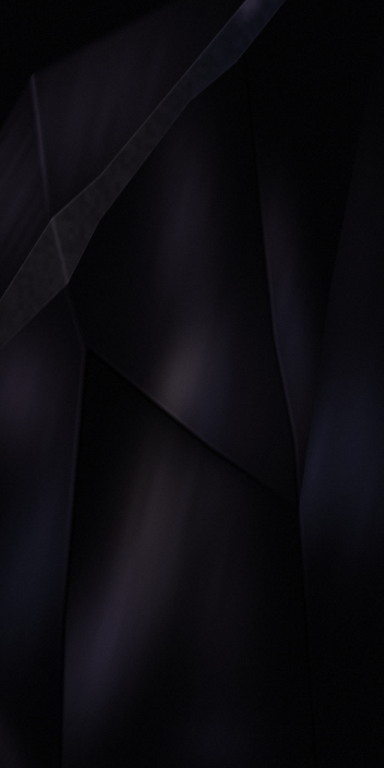
This background is drawn by a WebGL 2 fragment shader. Its source:

```glsl
#version 300 es
precision highp float;
// Dark faceted crystal: bent seams split the canvas into facets, each lit
// by a few soft leaning glows, with a pale bevelled ribbon crossing the top.
// Space is 1 wide and 2 high; seams are lines whose slope changes at bends.
uniform vec2 u_resolution;
out vec4 fragColor;

#define BASE vec3(0.014, 0.013, 0.019)
#define PLUM vec3(0.128, 0.106, 0.148)
#define SLATE vec3(0.088, 0.090, 0.146)
#define WARM vec3(0.172, 0.150, 0.162)
#define RIBBON vec3(0.128, 0.114, 0.138)
#define SEAM_SOFT 0.0035
#define GRAIN 0.010

float hash(vec2 p) {
    p = fract(p * vec2(0.1031, 0.1137));
    p += dot(p, p.yx + 33.33);
    return fract((p.x + p.y) * p.x * 41.7);
}

float noise(vec2 p) {
    vec2 i = floor(p), f = fract(p);
    f = f * f * (3.0 - 2.0 * f);
    vec2 e = vec2(0.0, 1.0);
    return mix(mix(hash(i), hash(i + e.yx), f.x),
               mix(hash(i + e.xy), hash(i + e.yy), f.x), f.y);
}

// Extra rise of a line beyond a bend.
float bend(float t, float at, float slope) { return slope * max(t - at, 0.0); }

// Soft mask, 1 where d is positive.
float side(float d) { return smoothstep(-SEAM_SOFT, SEAM_SOFT, d); }

// Thin bright or dark line along d = 0.
float line(float d, float width) { return exp(-d * d / (width * width)); }

// Elliptic glow, sheared sideways by lean.
float glow(vec2 p, vec2 centre, vec2 radius, float lean) {
    vec2 d = p - centre;
    d.x -= lean * d.y;
    d /= radius;
    return exp(-dot(d, d));
}

float ribbonTop(float x) {
    return 1.219 + 1.578 * x + bend(x, 0.135, -0.68) + bend(x, 0.26, 0.30);
}

float ribbonBottom(float x) {
    return 1.089 + 0.983 * x + bend(x, 0.177, 0.99) + bend(x, 0.26, -0.65)
         + bend(x, 0.495, -0.48) + bend(x, 0.617, 0.42);
}

void main() {
    vec2 p = gl_FragCoord.xy / u_resolution * vec2(1.0, 2.0);
    float x = p.x, y = p.y;

    // Signed offsets from the seams
    float above = (y - ribbonTop(x)) / 1.55;
    float below = (ribbonBottom(x) - y) / 1.55;
    float leftSeam = x - (0.229 + 0.087 * (y - 1.089) + bend(y, 1.089, -0.387)
                   + bend(-y, -0.385, 0.06));
    float diagonal = (y - (1.089 - 0.81 * (x - 0.229) + bend(x, 0.55, 0.13))) / 1.28;
    float rightSeam = x - (0.682 - 0.1 * (y - 1.4) + bend(-y, -1.115, 0.1)
                    + bend(-y, -0.854, -0.13));
    float farSeam = x - (0.781 + 0.143 * (y - 0.698) + bend(y, 1.245, 0.05));
    float spine = x - (0.13 - 0.126 * (y - 1.432));
    float dx = x - 0.083;
    float roof = 1.805 + min(0.523 * dx, 1.75 * dx) - y;

    // Facet left of the lower seam
    vec3 leftLight = PLUM * 0.75 * glow(p, vec2(0.03, 0.98), vec2(0.11, 0.17), 0.0)
        + SLATE * 0.68 * glow(p, vec2(0.08, 0.52), vec2(0.11, 0.25), 0.3)
        + PLUM * 0.22 * glow(p, vec2(0.15, 0.95), vec2(0.10, 0.30), 0.0)
        + PLUM * 0.4 * glow(p, vec2(0.0, 0.05), vec2(0.05, 0.12), -0.4);

    // Lower facet
    vec3 lowLight = WARM * 0.55 * glow(p, vec2(0.39, 0.64), vec2(0.085, 0.24), 0.12)
        + PLUM * 0.68 * glow(p, vec2(0.29, 0.36), vec2(0.12, 0.26), 0.42)
        + SLATE * 0.3 * glow(p, vec2(0.24, 0.26), vec2(0.10, 0.20), 0.35)
        + PLUM * 0.36 * glow(p, vec2(0.57, 0.45), vec2(0.10, 0.27), 0.0)
        + PLUM * 0.26 * glow(p, vec2(0.52, 0.74), vec2(0.13, 0.13), 0.0)
        + SLATE * 0.3 * glow(p, vec2(0.56, 0.06), vec2(0.12, 0.10), 0.0);

    // Central facet
    vec3 midLight = PLUM * 0.58 * glow(p, vec2(0.48, 1.43), vec2(0.085, 0.27), 0.0)
        + WARM * 0.72 * glow(p, vec2(0.465, 0.99), vec2(0.068, 0.14), 0.28)
        + SLATE * 0.4 * glow(p, vec2(0.54, 0.95), vec2(0.06, 0.17), 0.15)
        + PLUM * 0.3 * glow(p, vec2(0.62, 0.95), vec2(0.15, 0.27), 0.0)
        + PLUM * 0.16 * glow(p, vec2(0.42, 1.1), vec2(0.2, 0.35), 0.0);

    // Wedge between the right seams, and the facet beyond
    vec3 wedgeLight = PLUM * 0.5 * glow(p, vec2(0.72, 1.34), vec2(0.06, 0.18), -0.1)
        + SLATE * 0.4 * glow(p, vec2(0.745, 1.13), vec2(0.06, 0.15), -0.1)
        + PLUM * 0.38 * glow(p, vec2(0.77, 0.95), vec2(0.07, 0.18), 0.0);
    vec3 farLight = SLATE * 0.72 * glow(p, vec2(0.93, 0.81), vec2(0.11, 0.24), 0.0)
        + SLATE * 0.55 * glow(p, vec2(0.81, 0.76), vec2(0.045, 0.18), 0.15)
        + PLUM * 0.22 * glow(p, vec2(0.93, 1.3), vec2(0.11, 0.35), 0.1);

    float inMid = side(leftSeam) * side(-rightSeam);
    float shade = smoothstep(-0.01, 0.05, -diagonal);
    vec3 lower = leftLight * side(-leftSeam)
        + inMid * mix(lowLight * mix(0.55, 1.0, shade), midLight, side(diagonal))
        + wedgeLight * side(rightSeam) * side(-farSeam)
        + farLight * side(rightSeam) * side(farSeam);

    // Faint brushed texture inside the glows
    float brushed = noise(vec2(dot(p, vec2(38.0, -9.0)), y * 6.0));
    lower *= 0.88 + 0.24 * brushed;

    // Two facets above the ribbon, the left one finely streaked
    float streak = noise(vec2(dot(p, vec2(60.0, -35.0)), y * 5.0));
    vec3 wing = PLUM * (0.5 + 0.3 * streak) * glow(p, vec2(0.03, 1.50), vec2(0.14, 0.22), 0.2);
    vec3 crown = PLUM * 0.6 * glow(p, vec2(0.25, 1.72), vec2(0.24, 0.27), 0.5);
    vec3 upper = mix(wing, crown * (0.85 + 0.3 * brushed), side(spine));
    upper *= smoothstep(-0.015, 0.02, roof);
    upper += PLUM * 0.5 * line(spine, 0.007) * side(roof) * smoothstep(1.38, 1.6, y);

    // Ribbon with a crease and pale rims
    float crease = x - (0.135 - 0.249 * (y - 1.432));
    vec3 band = mix(RIBBON, SLATE * 0.95, smoothstep(0.3, 0.65, x));
    band *= 0.56 + 0.1 * line(crease, 0.07) + 0.22 * noise(p * vec2(75.0, 60.0));
    band += RIBBON * 0.45 * line(crease, 0.006);
    band += RIBBON * (0.6 * line(above, 0.004) + 0.55 * line(below - 0.002, 0.004));
    band += PLUM * 0.8 * glow(p, vec2(0.65, 1.99), vec2(0.025, 0.035), 0.3);

    // Assemble, then darken the seams and lift their lit rims
    vec3 color = BASE + lower * side(below) + upper * side(above);
    float seams = line(leftSeam, 0.005) * side(-diagonal)
        + line(diagonal, 0.006) * inMid * smoothstep(0.78, 0.6, x)
        + 0.7 * line(rightSeam, 0.004);
    color *= 1.0 - 0.7 * clamp(seams, 0.0, 1.0) * side(below);
    float rims = line(leftSeam + 0.012, 0.005) * glow(p, vec2(0.2, 0.9), vec2(0.2, 0.4), 0.0)
        + line(rightSeam - 0.009, 0.004) * glow(p, vec2(0.74, 1.0), vec2(0.2, 0.45), 0.0)
        + line(diagonal - 0.010, 0.004) * inMid * glow(p, vec2(0.42, 0.93), vec2(0.2), 0.0);
    color += PLUM * 0.22 * rims * side(below);
    color = mix(color, band, side(-above) * side(-below));
    color += GRAIN * (hash(floor(p * 256.0)) - 0.5);
    fragColor = vec4(max(color, 0.0), 1.0);
}
```
